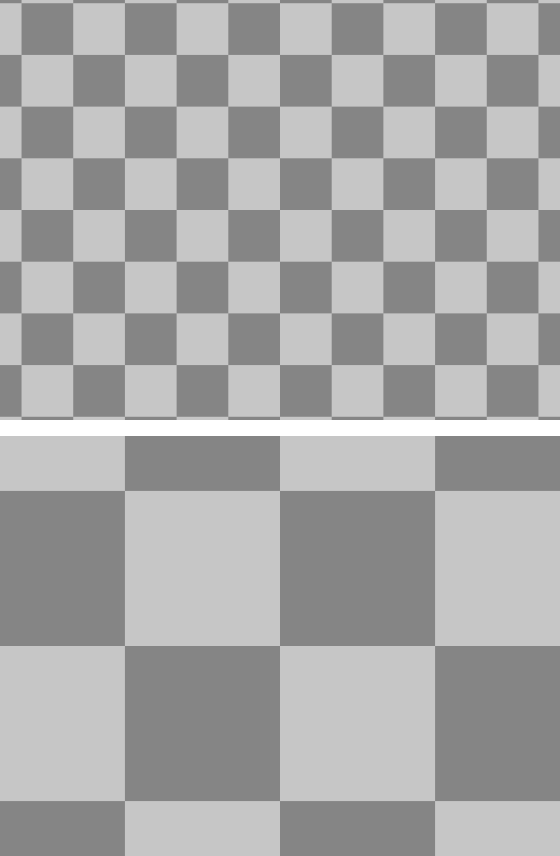
Top: the whole. Bottom: its middle third, enlarged.
Write a WebGL 1 fragment shader that draws this pattern.

```glsl
precision highp float;

// A flat two-tone grey checkerboard, centred on a corner where four squares meet.
// Each axis gives a smoothed +1/-1 square wave, and the product of the two
// waves chooses the tone.

uniform vec2 u_resolution;

// Square wave of period 2 that is +1 on [0, 1], with edges one pixel wide
vec2 squareWave(vec2 p, float pixel) {
  vec2 edgeDistance = 0.5 - abs(mod(p + 0.5, 2.0) - 1.0);
  return clamp(2.0 * edgeDistance / pixel, -1.0, 1.0);
}

void main() {
  // Position in squares, measured from the centre: 8.125 squares fill the height
  float pixel = 8.125 / u_resolution.y;
  vec2 p = (gl_FragCoord.xy - 0.5 * u_resolution) * pixel;

  // Equal signs make a dark square, opposite signs a light one
  vec2 wave = squareWave(p, pixel);
  float darkness = 0.5 + 0.5 * wave.x * wave.y;

  gl_FragColor = vec4(vec3(mix(0.777, 0.522, darkness)), 1.0);
}
```
